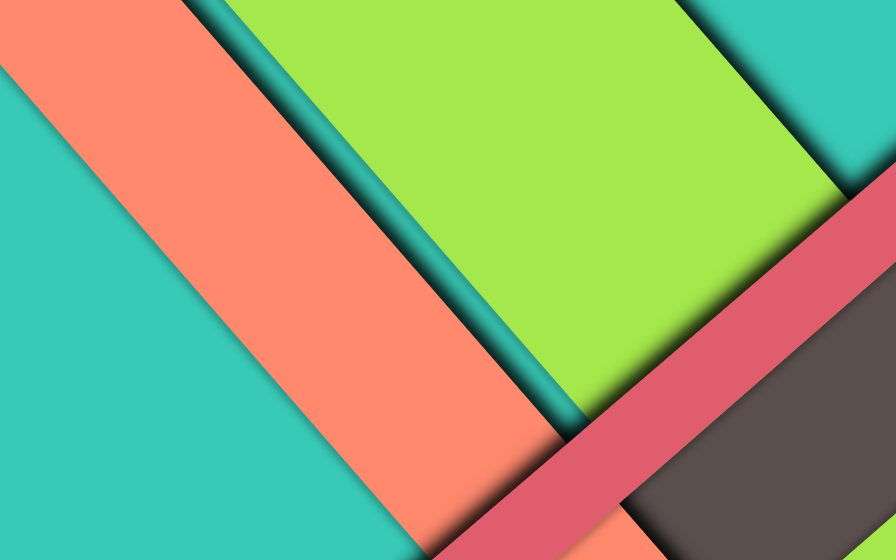
Give the GLSL for this background, as a WebGL 1 fragment shader.

```glsl
precision highp float;
// Layered diagonal paper strips in flat colours with soft drop shadows.

uniform vec2 u_resolution;

#define FALL_SLOPE -1.15     // slope of the descending strips
#define DEEP_SHADE 0.80      // darkness of the wide shadow
#define DEEP_WIDTH 0.026     // its reach, in canvas heights
#define FAINT_SHADE 0.22     // darkness of the thin shadow
#define FAINT_WIDTH 0.012
#define TEAL vec3(0.220, 0.792, 0.718)
#define GREEN vec3(0.647, 0.910, 0.295)
#define CORAL vec3(1.000, 0.535, 0.427)
#define ROSE vec3(0.878, 0.365, 0.430)
#define GREY vec3(0.353, 0.310, 0.302)

// Signed distance to a line crossing the bottom at footX; positive above it.
float edge(vec2 p, float footX, float slope) {
  return dot(p - vec2(footX, 0.0), normalize(vec2(-slope, 1.0)));
}

// Antialiased coverage: 1 where the distance is negative.
float cover(float d) {
  return clamp(0.5 - d * u_resolution.y, 0.0, 1.0);
}

// Shadow falling off on the positive side of an edge.
float shadow(float d, float width, float strength) {
  float pixel = 1.0 / u_resolution.y;
  float reach = max(d, 0.0) / width;
  return strength * exp(-reach * reach) * smoothstep(-2.0 * pixel, -pixel, d);
}

// Lays a strip over the colour below; both distances are positive outside.
vec3 layStrip(vec3 below, vec3 paint, float deepSide, float faintSide) {
  below *= 1.0 - shadow(deepSide, DEEP_WIDTH, DEEP_SHADE);
  below *= 1.0 - shadow(faintSide, FAINT_WIDTH, FAINT_SHADE);
  return mix(below, paint, cover(max(deepSide, faintSide)));
}

void main() {
  vec2 p = gl_FragCoord.xy / u_resolution.y;

  // Edges of the descending strips
  float coralLeft = edge(p, 0.770, FALL_SLOPE);
  float coralRight = edge(p, 1.193, FALL_SLOPE);
  float greenLeft = edge(p, 1.270, FALL_SLOPE);
  float greenRight = edge(p, 2.074, FALL_SLOPE);

  // Edges of the rising strips
  float roseTop = edge(p, 0.771, 0.858);
  float roseBottom = edge(p, 0.990, 0.874);
  float cornerTop = edge(p, 1.504, 0.870);

  // Stack the sheets from back to front
  vec3 color = layStrip(TEAL, GREEN, greenRight, -greenLeft);
  color = mix(color, GREY, cover(roseBottom));
  color = layStrip(color, GREEN, -1.0, cornerTop);
  color = layStrip(color, CORAL, coralRight, -coralLeft);
  color = layStrip(color, ROSE, roseTop, -roseBottom);

  gl_FragColor = vec4(color, 1.0);
}
```
